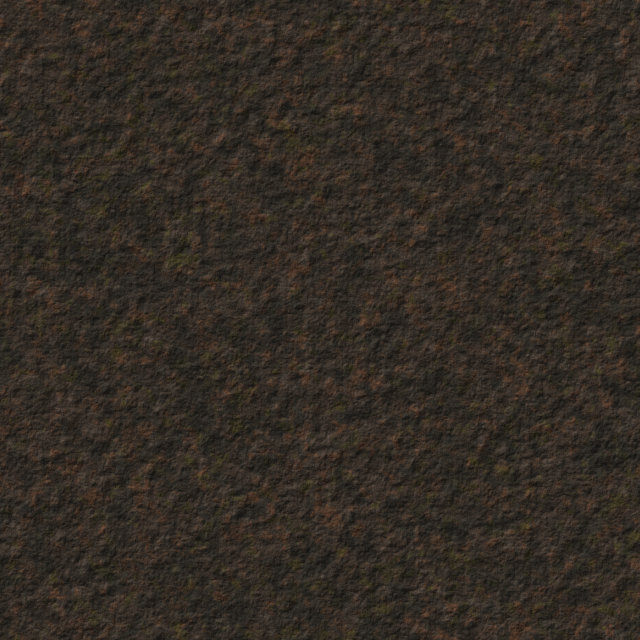
Give the GLSL for this texture, as a WebGL 1 fragment shader.

```glsl
precision highp float;
// Dark, rough soil with small rust and moss flecks, lit from the upper left.

uniform vec2 u_resolution;

// Palette
const vec3 PIT_COLOR  = vec3(0.160, 0.149, 0.131);
const vec3 SOIL_COLOR = vec3(0.208, 0.176, 0.151);
const vec3 RUST_COLOR = vec3(0.300, 0.202, 0.142);
const vec3 MOSS_COLOR = vec3(0.222, 0.208, 0.110);
const vec3 GREY_COLOR = vec3(0.262, 0.234, 0.207);

// Feature frequencies, in cells per canvas
const float REGION_FREQ = 5.0;
const float PATCH_FREQ  = 48.0;
const float FLECK_FREQ  = 68.0;
const float WARP_FREQ   = 110.0;
const float BUMP_FREQ   = 68.0;
const float GRAIN_FREQ  = 270.0;

// Relief and tone
const vec2  TO_LIGHT      = vec2(-0.0011, 0.0017);
const float RELIEF        = 2.9;
const float GRAIN_AMOUNT  = 0.16;
const float TONE_CONTRAST = 0.38;
const float WARP          = 0.007;

float hash(vec2 p) {
    vec3 q = fract(p.xyx * 0.1031);
    q += dot(q, q.yzx + 33.33);
    return fract((q.x + q.y) * q.z);
}

float noise(vec2 p) {
    vec2 cell = floor(p);
    vec2 f = fract(p);
    f = f * f * (3.0 - 2.0 * f);
    float low = mix(hash(cell), hash(cell + vec2(1.0, 0.0)), f.x);
    float high = mix(hash(cell + vec2(0.0, 1.0)), hash(cell + 1.0), f.x);
    return mix(low, high, f.y);
}

// Four rotated octaves with slow falloff, normalised to 0..1
float fbm(vec2 p) {
    const mat2 TURN = mat2(1.6, 1.2, -1.2, 1.6);
    float sum = 0.0;
    float total = 0.0;
    float weight = 1.0;
    for (int i = 0; i < 4; i++) {
        p = TURN * p + 17.3;
        sum += weight * noise(0.5 * p);
        total += weight;
        weight *= 0.55;
    }
    return sum / total;
}

// Lumpy ground with creased ridges
float height(vec2 p) {
    float lumps = fbm(p * BUMP_FREQ);
    float crease = abs(noise(p.yx * BUMP_FREQ * 1.7 + 61.0) - 0.5);
    return lumps + 0.25 * crease;
}

void main() {
    vec2 p = gl_FragCoord.xy / min(u_resolution.x, u_resolution.y) + 1.0;
    vec2 bend = vec2(noise(p * WARP_FREQ), noise(p * WARP_FREQ + 83.0)) - 0.5;
    vec2 q = p + WARP * bend;

    // Faint broad regions and smaller blotches
    float region = fbm(p * REGION_FREQ) - 0.5;
    float blotch = fbm(q * PATCH_FREQ + 11.0);
    float ground = smoothstep(0.28, 0.64, blotch + 0.15 * region);
    vec3 color = mix(PIT_COLOR, SOIL_COLOR, ground);

    // Mineral and plant flecks, strongest on raised grains
    float h = height(p);
    float raised = 0.25 * (h - 0.56);
    float grey = smoothstep(0.52, 0.78, fbm(q * FLECK_FREQ + 137.0) + raised);
    float rust = smoothstep(0.52, 0.78, fbm(q * FLECK_FREQ + 211.0) + raised);
    float moss = smoothstep(0.58, 0.78, fbm(q * FLECK_FREQ + 307.0) - 0.15 * region);
    float cover = mix(0.4, 1.0, ground);
    color = mix(color, GREY_COLOR, 0.55 * grey * cover);
    color = mix(color, RUST_COLOR, 0.75 * rust * cover);
    color = mix(color, MOSS_COLOR, 0.70 * moss * cover);

    // Surface relief, shaded hollows and fine grain
    float slope = h - height(p + TO_LIGHT);
    float grain = noise(p * GRAIN_FREQ + 29.0) - 0.5;
    float light = 1.0 + RELIEF * slope + GRAIN_AMOUNT * grain;
    light += TONE_CONTRAST * (h - 0.56);

    gl_FragColor = vec4(color * clamp(light, 0.55, 1.6), 1.0);
}
```
